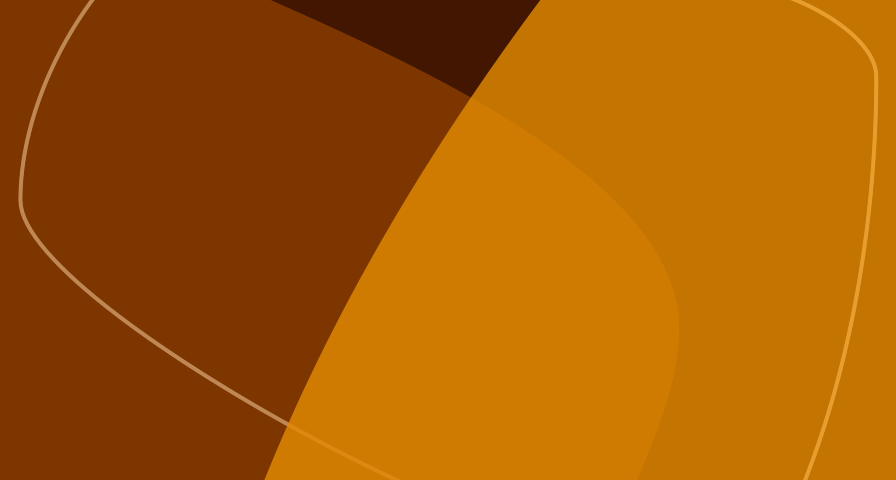
Give the GLSL for this background, as a Shadertoy shader.

```glsl
// Draws overlapping brown and amber rounded panels with two thin curved outlines.

const float ASPECT = 1.864;        // canvas width in units of its height
const int   SEGMENTS = 40;         // straight pieces per curve
const float OVERRUN = 1.04;        // curves run slightly past the canvas
const float HALF_STROKE = 0.0042;

const vec3 DARK_BROWN   = vec3(0.259, 0.086, 0.0);
const vec3 BROWN        = vec3(0.490, 0.212, 0.0);
const vec3 AMBER        = vec3(0.887, 0.541, 0.0);
const vec3 TAN_LINE     = vec3(0.745, 0.530, 0.330);
const vec3 GOLD_LINE    = vec3(0.910, 0.620, 0.180);
const float AMBER_ALPHA = 0.81;

vec2 bezier(vec2 a, vec2 b, vec2 c, vec2 d, float t) {
    float s = 1.0 - t;
    return s * s * s * a + 3.0 * s * s * t * b + 3.0 * s * t * t * c + t * t * t * d;
}

// Distance to a segment, positive on its left side
float segmentDistance(vec2 p, vec2 a, vec2 b) {
    vec2 ap = p - a, ab = b - a;
    float h = clamp(dot(ap, ab) / dot(ab, ab), 0.0, 1.0);
    float side = ab.x * ap.y - ab.y * ap.x;
    return length(ap - ab * h) * (side < 0.0 ? -1.0 : 1.0);
}

float nearest(float d1, float d2) {
    return abs(d1) < abs(d2) ? d1 : d2;
}

// Signed distance to a cubic curve
float curveDistance(vec2 p, vec2 a, vec2 b, vec2 c, vec2 d) {
    float best = 1e5;
    vec2 previous = a;
    for (int i = 1; i <= SEGMENTS; i++) {
        vec2 next = bezier(a, b, c, d, OVERRUN * float(i) / float(SEGMENTS));
        best = nearest(best, segmentDistance(p, previous, next));
        previous = next;
    }
    return best;
}

// Coverage of the region where the distance is negative
float fill(float dist, float pixel) {
    return 1.0 - smoothstep(-0.6 * pixel, 0.6 * pixel, dist);
}

float stroke(float dist, float pixel) {
    return fill(abs(dist) - HALF_STROKE, pixel);
}

// Brown panel: two arcs leaving its rightmost point, negative inside
float brownPanel(vec2 p) {
    vec2 tip = vec2(1.413, 0.316);
    float upper = curveDistance(p, tip, vec2(1.413, 0.602), vec2(0.951, 0.829), vec2(0.563, 1.0));
    float lower = curveDistance(p, tip, vec2(1.413, 0.218), vec2(1.374, 0.112), vec2(1.325, 0.0));
    return nearest(-upper, lower);
}

// Amber panel: everything right of a gentle parabola, negative inside
float amberPanel(vec2 p) {
    float v = 1.0 - p.y;
    float edge = 1.124 - 0.745 * v + 0.171 * v * v;
    float slope = 0.745 - 0.342 * v;
    return (edge - p.x) / sqrt(1.0 + slope * slope);
}

float leftOutline(vec2 p) {
    vec2 tip = vec2(0.0425, 0.5825);
    float upper = curveDistance(p, tip, vec2(0.0425, 0.733), vec2(0.109, 0.888), vec2(0.192, 1.0));
    float lower = curveDistance(p, tip, vec2(0.0425, 0.437), vec2(0.510, 0.146), vec2(0.825, 0.0));
    return nearest(upper, lower);
}

float rightOutline(vec2 p) {
    vec2 tip = vec2(1.823, 0.840);
    float upper = curveDistance(p, tip, vec2(1.823, 0.903), vec2(1.738, 0.966), vec2(1.655, 1.0));
    float lower = curveDistance(p, tip, vec2(1.823, 0.563), vec2(1.777, 0.260), vec2(1.675, 0.0));
    return nearest(upper, lower);
}

void mainImage(out vec4 fragColor, in vec2 fragCoord) {
    vec2 p = fragCoord / iResolution.xy * vec2(ASPECT, 1.0);
    float pixel = 1.0 / iResolution.y;

    // Layers from back to front; the amber sheet is translucent
    vec3 color = mix(DARK_BROWN, BROWN, fill(brownPanel(p), pixel));
    color = mix(color, TAN_LINE, stroke(leftOutline(p), pixel));
    color = mix(color, AMBER, AMBER_ALPHA * fill(amberPanel(p), pixel));
    color = mix(color, GOLD_LINE, stroke(rightOutline(p), pixel));

    fragColor = vec4(color, 1.0);
}
```
